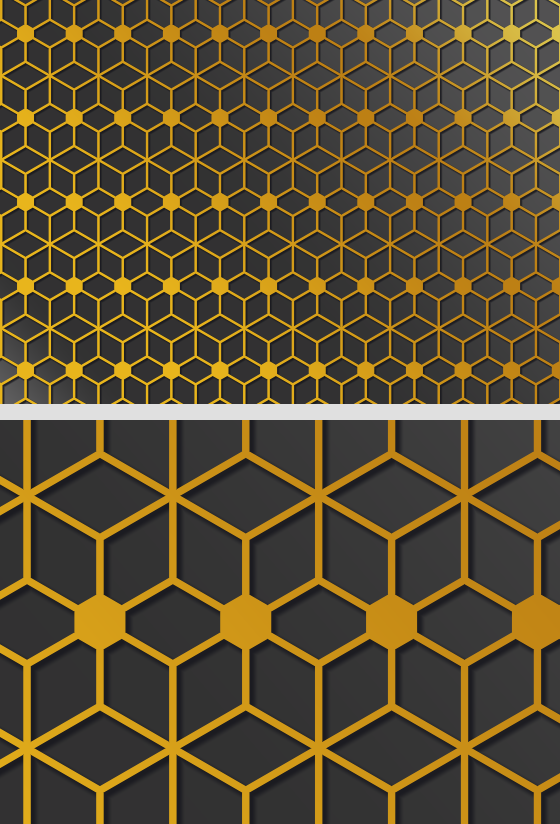
Top: the whole. Bottom: its middle third, enlarged.
Write a WebGL 2 fragment shader that draws this pattern.

```glsl
#version 300 es
precision highp float;
// Gold rhombus lattice with hexagonal studs on every other row, over charcoal.
// Each point is folded into its hexagonal cell, where the spokes and the stud
// are simple distances; a shifted copy of the distance gives the soft shadow.

uniform vec2 u_resolution;
out vec4 fragColor;

// Signed distance to the gold lattice; neighbouring nodes are 1 apart
float latticeDistance(vec2 p) {
    vec2 period = vec2(1.0, sqrt(3.0));
    vec2 studCell = abs(mod(p + 0.5 * period, period) - 0.5 * period);
    vec2 starCell = abs(mod(p, period) - 0.5 * period);
    bool isStud = dot(studCell, studCell) < dot(starCell, starCell);
    vec2 q = isStud ? studCell : starCell;

    // Vertical spoke and the folded 30 degree spokes
    float spokes = min(q.x, abs(0.5 * q.x - 0.866 * q.y)) - 0.0255;
    float stud = max(q.x, 0.5 * q.x + 0.866 * q.y) - 0.175;
    return isStud ? min(spokes, stud) : spokes;
}

// Charcoal sheen: pale corner, dark middle, lighter far end
vec3 charcoal(float s) {
    float grey = mix(0.42, 0.195, smoothstep(-0.08, 0.24, s));
    grey += 0.125 * smoothstep(0.65, 1.5, s);
    return grey * vec3(1.0, 0.995, 1.0);
}

// Gold sheen: bright, then bronze, then pale yellow
vec3 gold(float s) {
    vec3 c = mix(vec3(0.91, 0.71, 0.11), vec3(0.74, 0.50, 0.08), smoothstep(0.35, 1.13, s));
    return mix(c, vec3(0.86, 0.77, 0.30), smoothstep(1.13, 1.6, s));
}

void main() {
    vec2 uv = gl_FragCoord.xy / u_resolution.x;
    float nodesAcross = 11.52;
    vec2 center = vec2(0.0456, 0.5 * u_resolution.y / u_resolution.x);
    vec2 p = (uv - center) * nodesAcross;
    float pixel = nodesAcross / u_resolution.x;
    float sheen = uv.x + 0.85 * uv.y;

    // Soft shadow cast to the lower right
    float shadowDist = latticeDistance(p - vec2(0.028, -0.028));
    float shadow = 1.0 - smoothstep(-0.015, 0.035, shadowDist);
    vec3 color = mix(charcoal(sheen), vec3(0.09, 0.09, 0.115), 0.85 * shadow);

    // Gold on top with smoothed edges
    float d = latticeDistance(p);
    float cover = 1.0 - smoothstep(-0.6 * pixel, 0.6 * pixel, d);
    color = mix(color, gold(sheen), cover);

    fragColor = vec4(color, 1.0);
}
```
